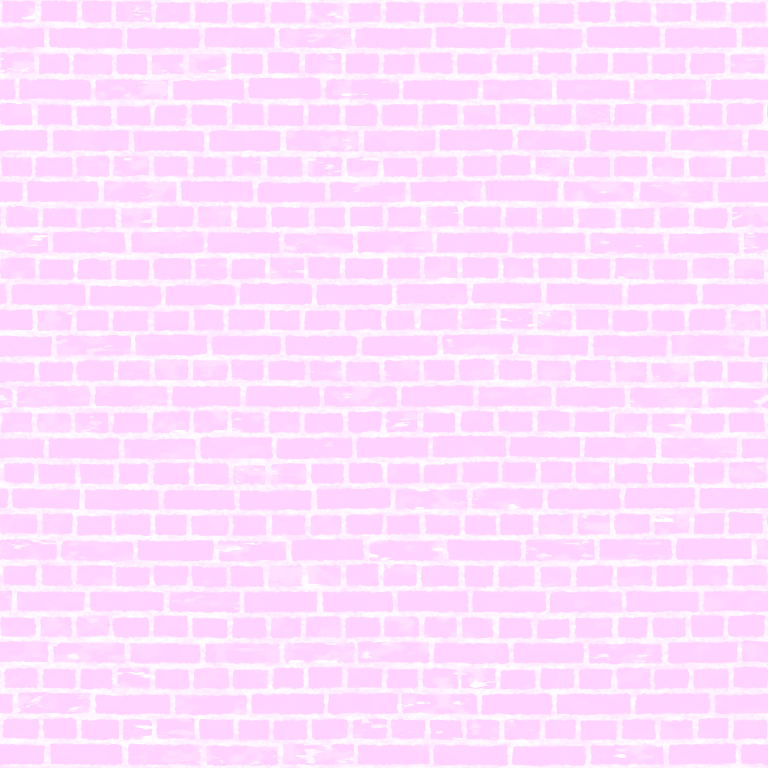
Reproduce this texture procedurally as a WebGL 1 fragment shader.

```glsl
precision highp float;
// Pale pink brick wall: rows of long bricks alternating with rows of short ones, in worn white mortar.

uniform vec2 u_resolution;

const float ROWS = 30.0;
const float LONG_BRICKS = 10.0;   // bricks across a row of long ones
const float SHORT_BRICKS = 20.0;  // bricks across a row of short ones
const vec2 JOINT = vec2(0.0054, 0.0062);
const float JOINT_JITTER = 0.0065;
const float SIZE_JITTER = 0.0011;
const float CORNER = 0.0030;
const float RAGGED = 0.0034;
const float WAVE = 0.0030;
const vec3 BRICK = vec3(1.0, 0.822, 1.0);
const vec3 FADED = vec3(1.0, 0.895, 1.0);
const vec3 MORTAR = vec3(1.0, 0.992, 1.0);
const vec3 MORTAR_SHADE = vec3(1.0, 0.900, 1.0);

float hash(vec2 p) {
  return fract(sin(dot(p, vec2(127.1, 311.7))) * 43758.5453);
}

// Value noise on the unit square that wraps at its borders.
float noise(vec2 uv, vec2 cells) {
  vec2 p = uv * cells;
  vec2 i = floor(p);
  vec2 f = fract(p);
  f = f * f * (3.0 - 2.0 * f);
  vec2 a = mod(i, cells);
  vec2 b = mod(i + 1.0, cells);
  return mix(mix(hash(a), hash(vec2(b.x, a.y)), f.x),
             mix(hash(vec2(a.x, b.y)), hash(b), f.x), f.y);
}

float fbm(vec2 uv, vec2 cells) {
  float sum = 0.0;
  float weight = 0.5;
  for (int k = 0; k < 4; k++) {
    sum += weight * noise(uv, cells);
    cells *= 2.0;
    weight *= 0.5;
  }
  return sum / 0.9375;
}

float roundedBox(vec2 p, vec2 halfSize, float radius) {
  vec2 q = abs(p) - halfSize + radius;
  return length(max(q, 0.0)) + min(max(q.x, q.y), 0.0) - radius;
}

// Position of an upright joint, in bricks along its row.
float jointAt(float index, float row, float count) {
  float shift = hash(vec2(mod(index, count), row + 40.0)) - 0.5;
  return index + shift * JOINT_JITTER * count;
}

void main() {
  vec2 uv = gl_FragCoord.xy / u_resolution;
  float pixel = 1.0 / min(u_resolution.x, u_resolution.y);

  // Slightly wavy courses, long bricks in the even ones
  float y = uv.y + WAVE * (noise(uv, vec2(6.0, 10.0)) - 0.5);
  float course = floor(y * ROWS);
  float row = mod(course, ROWS);
  float isLong = 1.0 - mod(row, 2.0);
  float count = mix(SHORT_BRICKS, LONG_BRICKS, isLong);
  float longPhase = 0.7 - 0.5 * mod(floor(row * 0.5), 2.0);
  float phase = isLong * longPhase + 0.2 * (hash(vec2(row, 7.3)) - 0.5);

  // Brick between two uneven joints
  float x = uv.x * count - phase;
  float index = floor(x);
  index += step(jointAt(index + 1.0, row, count), x)
         - step(x, jointAt(index, row, count));
  float left = jointAt(index, row, count);
  float right = jointAt(index + 1.0, row, count);
  vec2 id = vec2(mod(index, count), row);
  vec2 variation = vec2(hash(id + 3.1), hash(id + 17.7));
  vec2 local = vec2((x - 0.5 * (left + right)) / count,
                    y - (course + 0.5) / ROWS);
  local.y += 0.0018 * (variation.y - 0.5);
  vec2 halfSize = 0.5 * (vec2((right - left) / count, 1.0 / ROWS) - JOINT)
                - SIZE_JITTER * variation;

  // Ragged outline whose softness changes along the edge
  float d = roundedBox(local, halfSize, CORNER);
  d += RAGGED * (fbm(uv, vec2(75.0)) - 0.5);
  d += 0.5 * RAGGED * (noise(uv, vec2(260.0)) - 0.5);
  float soft = max(0.7 * pixel, mix(0.0004, 0.0022, noise(uv, vec2(48.0))));
  float body = 1.0 - smoothstep(-soft, soft, d);

  // Faded patches and pale scratches on the worn bricks
  float worn = pow(hash(id + 29.5), 2.5);
  float patches = smoothstep(0.42, 0.75, fbm(uv, vec2(45.0, 70.0)));
  vec3 brick = mix(BRICK, FADED, patches * (0.12 + 0.85 * worn));
  float scratches = smoothstep(0.66, 0.78, fbm(uv, vec2(42.0, 130.0)));
  brick = mix(brick, MORTAR, scratches * smoothstep(0.25, 0.8, worn));

  // Mortar streaked along the courses, with fine grain
  float streaks = fbm(uv, vec2(50.0, 170.0));
  float grain = noise(uv, vec2(300.0));
  float whiteness = smoothstep(0.15, 0.80, mix(streaks, grain, 0.3));
  vec3 mortar = mix(MORTAR_SHADE, MORTAR, whiteness);

  gl_FragColor = vec4(mix(mortar, brick, body), 1.0);
}
```
